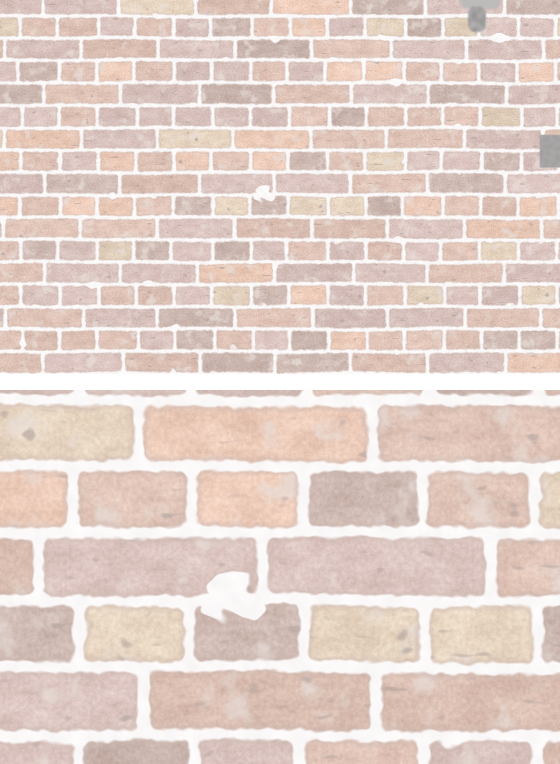
Top, the full canvas; bottom, a detail of the centre.
Give the GLSL for this texture, as a WebGL 1 fragment shader.

```glsl
precision highp float;
// Pale, weathered brick wall: rows of long stretchers alternating with rows of short headers.

uniform vec2 u_resolution;

const float ROWS = 16.7;           // courses over the canvas height
const float STRETCHER = 3.427;     // long brick pitch, in course heights
const float JOINT = 0.16;          // mortar width, in course heights

const vec3 MORTAR = vec3(0.985, 0.975, 0.975);
const vec3 CHALK = vec3(0.91, 0.87, 0.85);
const vec3 ROSE = vec3(0.85, 0.76, 0.74);
const vec3 CLAY = vec3(0.87, 0.76, 0.71);
const vec3 ORANGE = vec3(0.92, 0.79, 0.72);
const vec3 TAN = vec3(0.89, 0.82, 0.74);
const vec3 UMBER = vec3(0.80, 0.72, 0.69);
const vec3 PIT = vec3(0.70, 0.64, 0.62);
const vec3 IRON = vec3(0.65, 0.64, 0.64);

float hash(vec2 p) {
  return fract(sin(dot(p, vec2(127.1, 311.7))) * 4375.85);
}

float gradDot(vec2 cell, vec2 offset) {
  float angle = 6.2832 * hash(cell);
  return dot(vec2(cos(angle), sin(angle)), offset);
}

// Gradient noise, about -0.7 to 0.7
float noise(vec2 p) {
  vec2 i = floor(p), f = fract(p);
  vec2 u = f * f * f * (f * (f * 6.0 - 15.0) + 10.0);
  vec2 e = vec2(0.0, 1.0);
  return mix(mix(gradDot(i, f), gradDot(i + e.yx, f - e.yx), u.x),
             mix(gradDot(i + e, f - e), gradDot(i + 1.0, f - 1.0), u.x), u.y);
}

float fbm(vec2 p) {
  float sum = 0.0, gain = 1.0;
  for (int k = 0; k < 4; k++) {
    sum += gain * noise(p);
    p = p * 2.03 + 17.3;
    gain *= 0.55;
  }
  return sum;
}

float roundBox(vec2 p, vec2 halfSize, float radius) {
  vec2 q = abs(p) - halfSize + radius;
  return length(max(q, 0.0)) + min(max(q.x, q.y), 0.0) - radius;
}

float cover(float d, float blur) {
  return 1.0 - smoothstep(-blur, blur, d);
}

// Position of joint i in a course, nudged by hand laying
float jointAt(float i, float row, float pitch) {
  return i * pitch + 0.17 * (hash(vec2(i, row + 31.0)) - 0.5);
}

vec3 brickTone(float pick) {
  vec3 tone = mix(ROSE, CLAY, step(0.30, pick));
  tone = mix(tone, ORANGE, step(0.60, pick));
  tone = mix(tone, TAN, step(0.76, pick));
  return mix(tone, UMBER, step(0.86, pick));
}

vec3 brickSurface(vec2 p, vec2 id, float d) {
  vec2 q = p + 7.0 * hash(id + 5.0);
  vec3 color = brickTone(hash(id)) + 0.05 * (hash(id + 9.0) - 0.5);
  color += vec3(0.05, 0.06, 0.06) * fbm(q * vec2(1.6, 2.6));
  color += 0.05 * noise(q * 13.0) + 0.035 * noise(q * 27.0);
  // chalky bloom, then dark pits and cracks
  color = mix(color, CHALK, 0.7 * smoothstep(0.15, 0.65, fbm(q * 1.3 + 40.0)));
  float pits = smoothstep(0.36, 0.55, noise(q * vec2(2.6, 5.5) + 70.0));
  color = mix(color, PIT, 0.65 * pits);
  // worn, shaded rim
  return mix(color, UMBER, 0.45 * smoothstep(-0.10, -0.01, d));
}

vec3 wall(vec2 p, float pixel) {
  // courses with a gentle wave
  float y = p.y + 0.09 * noise(vec2(p.x * 0.28, p.y * 0.4));
  float row = floor(y);
  float isHeader = mod(row, 2.0);
  float pitch = STRETCHER * mix(1.0, 0.5, isHeader);
  float start = mix(mix(1.94, 0.22, step(1.5, mod(row, 4.0))), 0.92, isHeader);
  float x = p.x - start + 0.15 * (hash(vec2(row, 3.0)) - 0.5);

  // brick between two nudged joints
  float i = floor(x / pitch);
  i += step(jointAt(i + 1.0, row, pitch), x) - step(x, jointAt(i, row, pitch));
  float left = jointAt(i, row, pitch), right = jointAt(i + 1.0, row, pitch);
  vec2 id = vec2(i, row);
  vec2 local = vec2(x - 0.5 * (left + right), y - row - 0.5);
  local.y += 0.02 * local.x * (hash(id + 2.0) - 0.5);
  vec2 halfSize = 0.5 * vec2(right - left - JOINT, 1.0 - JOINT);
  float d = roundBox(local, halfSize, 0.10);

  // ragged edges, chipped corners and one spill of mortar
  d += 0.05 * noise(p * 3.1) + 0.035 * noise(p * 8.0);
  d += 0.22 * smoothstep(0.38, 0.65, noise(p * 1.1 + 13.0));
  float spill = length((p - vec2(11.8, 8.05)) * vec2(0.8, 1.0)) + 0.3 * noise(p * 3.5);
  d = max(d, 0.33 - spill);

  vec3 mortar = MORTAR + 0.022 * fbm(p * 3.0);
  return mix(mortar, brickSurface(p, id, d), cover(d, pixel + 0.012));
}

// Lamp on its bracket at the top, and a small box at the right edge
vec3 addFixtures(vec3 color, vec2 p, float pixel) {
  float bracket = roundBox(p - vec2(21.45, 16.65), vec2(0.9, 0.34), 0.3);
  float lamp = roundBox(p - vec2(21.3, 15.85), vec2(0.40, 0.58), 0.34);
  float box = roundBox(p - vec2(24.85, 9.95), vec2(0.75, 0.73), 0.04);
  color = mix(color, IRON + 0.09, cover(bracket, 0.12));
  color = mix(color, IRON + 0.12 * noise(p * 3.0), cover(lamp, pixel + 0.03));
  return mix(color, IRON + 0.04 * noise(p * 4.0), cover(box, pixel));
}

void main() {
  float pixel = ROWS / u_resolution.y;
  vec2 p = gl_FragCoord.xy * pixel;
  gl_FragColor = vec4(addFixtures(wall(p, pixel), p, pixel), 1.0);
}
```
